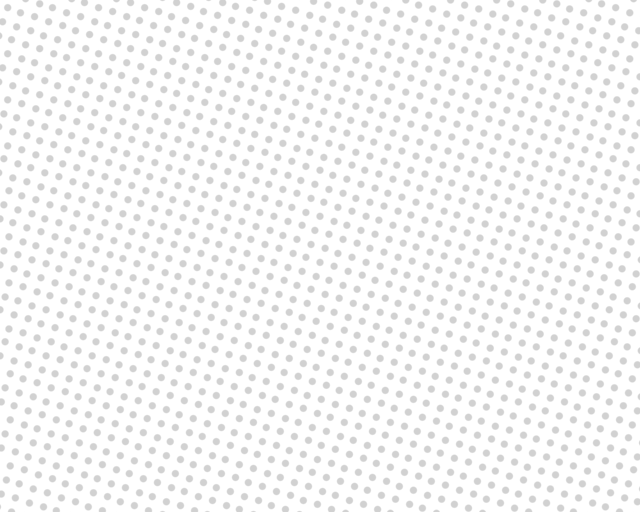
This pattern is drawn by a WebGL 1 fragment shader. Its source:

```glsl
precision highp float;

uniform vec2 u_resolution;

// Lengths are in units of 1/500 of the canvas width, measured from its centre.
const float UNITS_ACROSS = 500.0;
const float PITCH = 11.31;                 // distance between neighbouring dots
const float TILT = radians(18.0);          // rows fall to the right
const vec2 ANCHOR = vec2(3.46, 41.73);     // a lattice point
const float SNAP = 1.0;                    // dot centres settle on this fine grid
const float DOT_RADIUS = 2.78;
const float EDGE_SOFTNESS = 0.7;
const vec3 PAPER_COLOR = vec3(1.0);
const vec3 DOT_COLOR = vec3(0.818);

// Centre of the dot whose lattice cell contains p.
vec2 nearestDot(vec2 p) {
  float c = cos(TILT);
  float s = sin(TILT);
  mat2 axes = mat2(c, -s, s, c);
  vec2 cell = floor((p - ANCHOR) * axes / PITCH + 0.5);
  vec2 center = ANCHOR + axes * cell * PITCH;

  // Rounding gives the slight unevenness between repeats.
  return floor(center / SNAP + 0.5) * SNAP;
}

void main() {
  float pixel = UNITS_ACROSS / u_resolution.x;
  vec2 p = (gl_FragCoord.xy - 0.5 * u_resolution) * pixel;

  // Disc with an edge at least one pixel wide
  float edge = max(EDGE_SOFTNESS, 0.7 * pixel);
  float dist = length(p - nearestDot(p)) - DOT_RADIUS;
  float coverage = 1.0 - smoothstep(-edge, edge, dist);

  gl_FragColor = vec4(mix(PAPER_COLOR, DOT_COLOR, coverage), 1.0);
}
```
